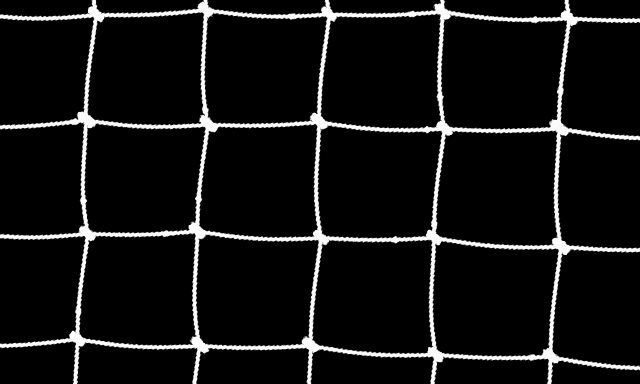
Write a Shadertoy shader that draws this pattern.

```glsl
// White knotted sports net with sagging twisted cords on black.

float hash(vec2 p) {
    p = fract(p * vec2(0.1031, 0.1137));
    p += dot(p, p.yx + 33.33);
    return fract((p.x + p.y) * p.x * 57.3);
}

float noise(vec2 p) {
    vec2 i = floor(p), f = fract(p);
    f = f * f * (3.0 - 2.0 * f);
    return mix(mix(hash(i), hash(i + vec2(1, 0)), f.x),
               mix(hash(i + vec2(0, 1)), hash(i + vec2(1, 1)), f.x), f.y);
}

// Knots alternate their pull like a checkerboard.
float pull(vec2 id) { return 1.0 - 2.0 * mod(id.x + id.y, 2.0); }

// Knot centre on a slanted grid that tilts more towards the bottom.
vec2 knotAt(vec2 id) {
    float bend = (id.x - 2.0) * (id.x - 2.0);
    float tilt = (1.1 + 1.4 * id.y) * (max(id.x, 0.0) - 2.0);
    return vec2(107.7 + 142.0 * id.x - 5.0 * id.y + bend,
                14.9 + 134.2 * id.y + tilt + 0.7 * bend)
         + vec2(3.7, 2.4) * pull(id);
}

float capsule(vec2 p, vec2 a, vec2 b) {
    vec2 ab = b - a;
    return length(p - a - ab * clamp(dot(p - a, ab) / dot(ab, ab), 0.0, 1.0));
}

// Distance to a bowed cord, with ridges from its twist and one stray nub.
float cord(vec2 p, vec2 a, vec2 b, vec2 bow, float skew, float seed) {
    vec2 ab = b - a;
    float t = clamp(dot(p - a, ab) / dot(ab, ab), 0.0, 1.0);
    vec2 offset = p - a - ab * t - bow * sin(3.14159 * pow(t, skew));
    float along = t * length(ab);
    float twist = 0.4 * sin(along * 1.1 + (offset.x + offset.y) * 0.7);
    float nubAt = length(ab) * mix(0.4, 0.9, seed);
    float nub = 1.5 * step(0.45, seed) * exp(-pow((along - nubAt) / 3.0, 2.0));
    return length(offset) - 2.35 - twist - nub;
}

// Two lobes leaning from upper left to lower right.
float knot(vec2 p, vec2 id) {
    float size = hash(id + 7.0);
    float lobes = capsule(p, vec2(-4.5, -4.5 - size), vec2(4.0 + 2.0 * size, 3.0));
    return lobes - 5.0 - size + 2.4 * (noise(p * 0.35 + id * 17.0) - 0.5);
}

void mainImage(out vec4 fragColor, in vec2 fragCoord) {
    // The canvas is 461 units high, measured down from the top.
    float unit = 461.0 / iResolution.y;
    vec2 p = vec2(fragCoord.x, iResolution.y - fragCoord.y) * unit;
    vec2 cell = floor((p - vec2(108.0 - p.y * 0.037, 16.0)) / vec2(142.0, 134.2));

    float d = 1e3;
    for (int j = -1; j <= 1; j++) {
        for (int i = -1; i <= 1; i++) {
            vec2 id = cell + vec2(i, j);
            vec2 here = knotAt(id);
            vec2 right = knotAt(id + vec2(1, 0));
            vec2 below = knotAt(id + vec2(0, 1));
            float slack = 3.7 - 1.2 * pull(id);
            d = min(d, cord(p, here, right, vec2(0.0, slack), 1.0, hash(id + 3.0)));
            d = min(d, cord(p, here, below, vec2(-slack, 0.0), 1.4, hash(id + 11.0)));
            d = min(d, knot(p - here, id));
        }
    }

    // Small frays roughen the soft edge of the fibre.
    d += 0.7 * (noise(p * 0.55) - 0.5);
    float soft = max(1.0, 0.7 * unit);
    float fibre = 1.0 - smoothstep(-soft, soft, d);
    fragColor = vec4(vec3(0.985 * fibre), 1.0);
}
```
